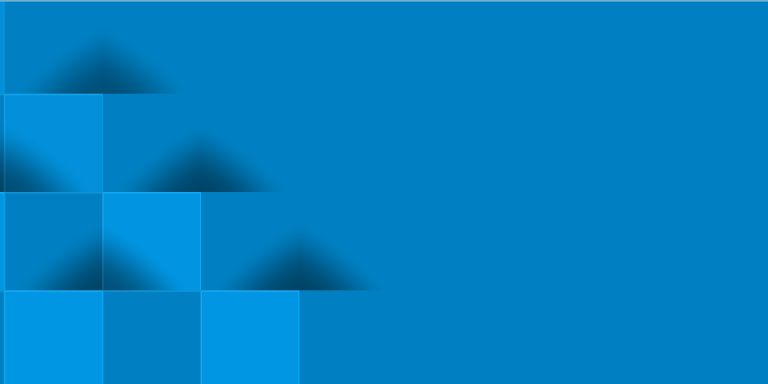
A WebGL 2 fragment shader for this background:

```glsl
#version 300 es
precision highp float;
// Blue staircase of checkered panels with soft shadows pooled above their top edges.
uniform vec2 u_resolution;
out vec4 fragColor;

// Tent-shaped shadow resting on the floor of a row, centred on every second column edge
float foldShadow(vec2 grid, float row) {
    float centre = 2.0 * round((grid.x + row) * 0.5) - row;
    if (row < 1.0 || centre + row > 4.5) return 0.0;
    vec2 offset = abs(vec2(grid.x - centre, grid.y - row)) / vec2(0.92, 0.72);
    float reach = pow(offset.x, 1.25) + pow(offset.y, 1.15);
    float strength = row > 2.5 ? 0.38 : 0.46;
    return strength * smoothstep(0.0, 1.0, 1.0 - reach);
}

vec3 background(vec2 p) {
    vec2 grid = (p - vec2(0.0115, -0.012)) / 0.256;
    vec2 cell = floor(grid);
    vec2 local = grid - cell;
    float diagonal = cell.x + cell.y;
    vec3 colour = vec3(0.0, 0.502, 0.76);

    // Light panels, dimmer in the upper rows
    bool inStairs = diagonal < 2.5;
    if (inStairs && mod(diagonal, 2.0) < 0.5) {
        float dim = smoothstep(0.5, 2.5, cell.y);
        colour = mix(vec3(0.005, 0.59, 0.89), vec3(0.005, 0.56, 0.845), dim);
    }

    colour *= 1.0 - foldShadow(grid, cell.y);

    // Bright seams along the upper and side edges of the stairs
    float seam = max(step(0.982, local.y), step(0.982, abs(local.x - 0.5) * 2.0));
    if (inStairs) colour += seam * vec3(0.06, 0.07, 0.07);

    // Pale rim at the top of the canvas
    return mix(colour, vec3(0.42, 0.7, 0.85), step(0.9955, p.y));
}

void main() {
    // Average a 3 by 3 set of samples to smooth the edges
    vec3 sum = vec3(0.0);
    for (int i = 0; i < 9; i++) {
        vec2 jitter = (vec2(i % 3, i / 3) - 1.0) / 3.0;
        sum += background((gl_FragCoord.xy + jitter) / u_resolution.y);
    }
    fragColor = vec4(sum / 9.0, 1.0);
}
```
